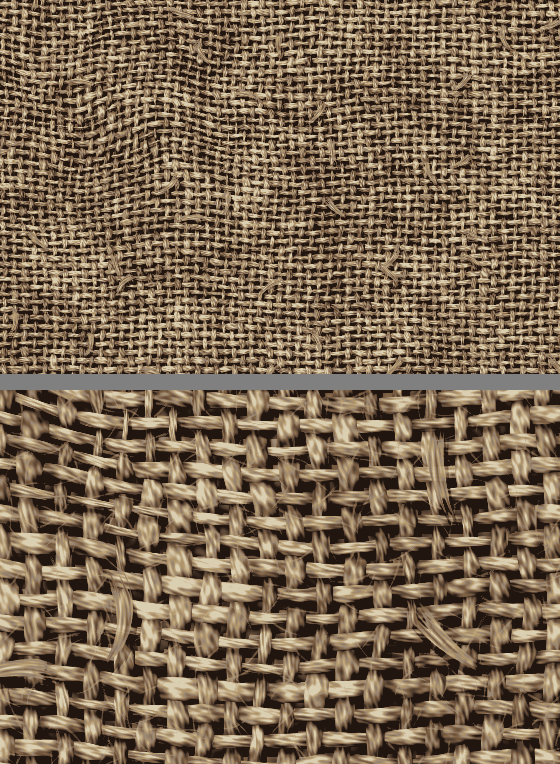
Top: the whole. Bottom: its middle third, enlarged.
Reproduce this texture procedurally as a WebGL 2 fragment shader.

```glsl
#version 300 es
precision highp float;

#define DENSITY vec2(39.0, 46.0)      // threads per canvas height, warp and weft
#define WARP_HALF 0.34                // half widths, in thread pitches
#define WEFT_HALF 0.32
#define WOBBLE 0.23
#define TORN_CENTRE vec2(0.33, 0.71)
#define TORN_SIZE vec2(0.42, 0.28)
#define LIGHT_STEP vec2(-0.14, 0.38)  // towards the light, in pitches
#define SHADOW 0.31
#define FIBRE 0.54
#define CONTRAST 1.42
#define HAIR_LAYERS 6

uniform vec2 u_resolution;
out vec4 fragColor;

const float PI = 3.14159265;
const vec3 JUTE[6] = vec3[6](
  vec3(0.13, 0.085, 0.06), vec3(0.34, 0.26, 0.20), vec3(0.51, 0.39, 0.27),
  vec3(0.60, 0.53, 0.46), vec3(0.69, 0.58, 0.41), vec3(0.86, 0.81, 0.70));
const float STOP[6] = float[6](0.0, 0.20, 0.44, 0.60, 0.74, 1.0);

vec2 hash2(vec2 p) {
  vec3 a = fract(p.xyx * vec3(0.1031, 0.1030, 0.0973));
  a += dot(a, a.yzx + 33.33);
  return fract((a.xx + a.yz) * a.zy);
}

float corner(vec2 cell, vec2 offset) {
  float angle = 2.0 * PI * hash2(cell + 71.0).x;
  return dot(vec2(cos(angle), sin(angle)), offset);
}

// Gradient noise, about -0.7 to 0.7
float noise(vec2 p) {
  vec2 i = floor(p), f = p - i;
  vec2 u = f * f * f * (f * (f * 6.0 - 15.0) + 10.0);
  vec2 e = vec2(1.0, 0.0);
  return mix(mix(corner(i, f), corner(i + e.xy, f - e.xy), u.x),
             mix(corner(i + e.yx, f - e.yx), corner(i + e.xx, f - e.xx), u.x), u.y);
}

// One thread family: signed offset from the axis, fibre value, half width
vec3 strand(float across, float along, float halfWidth, float seed) {
  float id = floor(across);
  float lane = id * 7.37 + seed;
  float thickness = 0.82 + 0.36 * hash2(vec2(id, seed)).x + 0.7 * noise(vec2(along * 0.3, lane));
  float w = halfWidth * thickness;
  float d = (across - id - 0.5 - WOBBLE * noise(vec2(along * 0.35, lane + 3.1))) / w;
  float twist = noise(vec2(along * 2.4 + d * 1.3, d * 2.1 + lane));
  float stain = noise(vec2(along * 0.5, lane + 5.7));
  return vec3(d, twist + 0.6 * stain, w);
}

float parity(float id) { return 1.0 - 2.0 * mod(id, 2.0); }

// Plain weave: height and tone at a point in thread units
vec2 weave(vec2 uv, vec2 thinning) {
  vec3 warp = strand(uv.x, uv.y, WARP_HALF * thinning.x, 13.0);
  vec3 weft = strand(uv.y, uv.x, WEFT_HALF * thinning.y, 57.0);
  vec2 d = vec2(warp.x, weft.x);
  vec2 rise = vec2(1.0, -1.0) * cos(PI * (uv.yx - 0.5))
            * vec2(parity(floor(uv.x)), parity(floor(uv.y)));
  vec2 soft = 1.4 * DENSITY / (u_resolution.y * vec2(warp.z, weft.z));
  vec2 cover = 1.0 - smoothstep(1.0 - 0.5 * soft, 1.0 + 0.5 * soft, abs(d));
  vec2 height = 0.6 * sqrt(max(1.0 - d * d, 0.0)) + 0.4 * rise;
  vec2 tone = vec2(0.59, 0.66) + 0.16 * rise - 0.24 * d * d
            + vec2(-0.13, 0.22) * d + FIBRE * vec2(warp.y, weft.y);
  float front = smoothstep(-0.12, 0.12, height.y - height.x);
  vec2 ground = vec2(-0.6, 0.39 + 0.45 * noise(uv * 1.7));
  vec2 a = vec2(height.x, tone.x), b = vec2(height.y, tone.y);
  vec2 warpOnly = mix(ground, a, cover.x);
  vec2 weftOnly = mix(ground, b, cover.y);
  return mix(mix(weftOnly, a, cover.x), mix(warpOnly, b, cover.y), front);
}

// Scattered frayed fibres, one per cell, sizes in cells: coverage and grain
vec2 wisps(vec2 p, float scale, float halfLength, float halfWidth, float chance) {
  vec2 cell = floor(p * scale), r = hash2(cell), s = hash2(cell + 19.0);
  vec2 f = fract(p * scale) - 0.5 - (r - 0.5) * (1.0 - 2.0 * halfLength);
  float c = cos(PI * s.x), n = sin(PI * s.x);
  f = mat2(c, -n, n, c) * f;
  f.y += (r.x - 0.5) * 0.6 * f.x * f.x / halfLength;
  float t = f.x / halfLength, aa = 0.7 * scale / u_resolution.y;
  float w = halfWidth * (1.0 + 0.5 * t);
  float edge = 1.0 - smoothstep(w - aa, w + aa, abs(f.y));
  float grain = noise(vec2(t * 1.5, f.y / halfWidth * 2.5) + s * 90.0);
  float tip = 1.0 - smoothstep(0.6, 0.95, abs(t) + 0.6 * grain);
  return vec2(step(s.y, chance) * edge * tip, grain);
}

void main() {
  vec2 p = gl_FragCoord.xy / u_resolution.y;

  // Pulled cloth, strongest around the torn area
  vec2 away = (p - TORN_CENTRE) / TORN_SIZE;
  float torn = exp(-dot(away, away));
  vec2 q = p + 0.018 * vec2(noise(p * 3.1), noise(p * 3.1 + 9.0));
  q += 0.004 * vec2(noise(p * 11.0 + 25.0), noise(p * 11.0 + 37.0));
  q += torn * 0.026 * vec2(noise(p * 6.0 + 4.0), noise(p * 6.0 + 17.0));
  q.y += torn * 0.024 * sin(p.x * 10.0);
  vec2 holes = vec2(noise(p * vec2(13.0, 7.0) + 31.0), noise(p * vec2(9.0, 14.0) + 43.0));
  vec2 thinning = 1.0 - (0.22 + 0.5 * torn) * smoothstep(0.05, 0.42, holes);

  // Threads with shadows cast by their neighbours
  vec2 uv = q * DENSITY;
  vec2 cloth = weave(uv, thinning);
  float blocker = weave(uv + LIGHT_STEP, thinning).x;
  float tone = cloth.y - SHADOW * smoothstep(0.1, 0.8, blocker - cloth.x);
  tone += 0.14 * noise(p * 5.0) + 0.12 * noise(p * 14.0) + 0.14 * noise(p * 120.0);
  tone = 0.585 + CONTRAST * (tone - 0.63);

  // Loose hairs, then frayed tufts with their shadows
  for (int i = 0; i < HAIR_LAYERS; i++) {
    float k = float(i);
    vec2 hair = wisps(p + k * vec2(3.17, 5.71), 19.0 + 2.0 * k, 0.42, 0.018, 0.6);
    tone = mix(tone, 0.84 + 0.3 * hair.y, 0.42 * hair.x);
  }
  for (int i = 0; i < 2; i++) {
    vec2 at = p + float(i) * vec2(7.43, 2.29) + 1.6;
    tone -= 0.4 * wisps(at + vec2(-0.004, 0.010), 5.0, 0.2, 0.034, 0.36).x;
    vec2 tuft = wisps(at, 5.0, 0.2, 0.034, 0.36);
    tone = mix(tone, 0.72 + 0.7 * tuft.y, 0.9 * tuft.x);
  }

  // Tone to jute colour
  vec3 color = JUTE[0];
  for (int i = 1; i < 6; i++)
    color = mix(color, JUTE[i], clamp((tone - STOP[i - 1]) / (STOP[i] - STOP[i - 1]), 0.0, 1.0));
  fragColor = vec4(color, 1.0);
}
```
